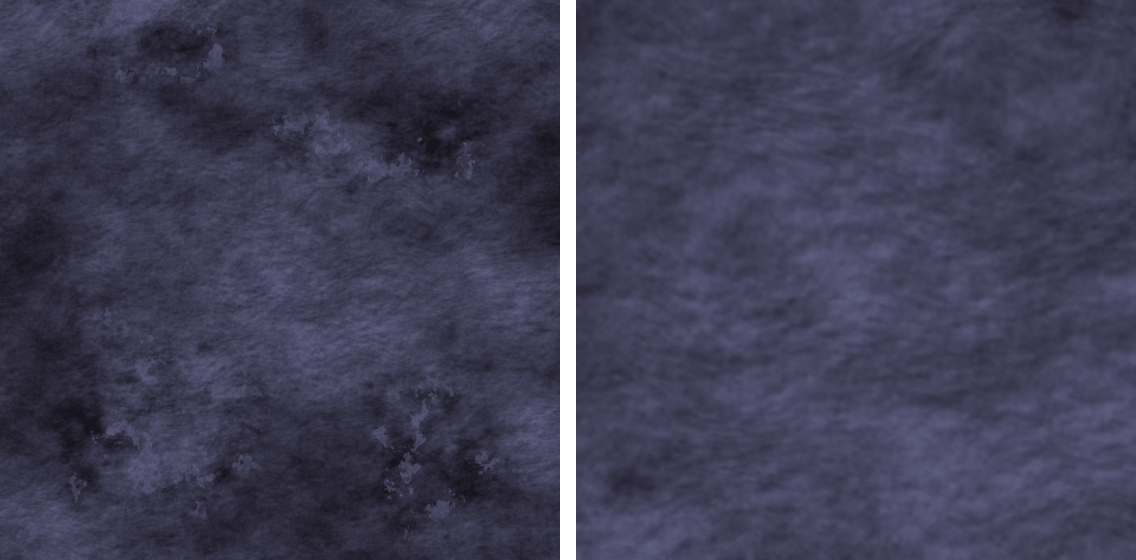
Left, the full canvas; right, a detail of the centre.
Write a three.js fragment shader that draws this texture.

```glsl
// Weathered slate-violet stone: smoky clouds, leathery relief and flaked lichen patches.
varying vec2 vUv;

const vec3 SHADOW_COLOR = vec3(0.13, 0.122, 0.172);
const vec3 PALE_COLOR = vec3(0.32, 0.318, 0.438);

float hash(vec2 cell) {
  return fract(sin(dot(cell, vec2(127.1, 311.7))) * 43758.5);
}

float valueNoise(vec2 p) {
  vec2 cell = floor(p);
  vec2 f = fract(p);
  vec2 s = f * f * (3.0 - 2.0 * f);
  float low = mix(hash(cell), hash(cell + vec2(1.0, 0.0)), s.x);
  float high = mix(hash(cell + vec2(0.0, 1.0)), hash(cell + 1.0), s.x);
  return mix(low, high, s.y);
}

// Layered noise, normalised to 0..1; gain sets the roughness.
float fbm(vec2 p, float gain) {
  mat2 turn = mat2(0.8, 0.6, -0.6, 0.8);
  float sum = 0.0;
  float total = 0.0;
  float amplitude = 1.0;
  for (int i = 0; i < 5; i++) {
    sum += amplitude * valueNoise(p);
    total += amplitude;
    amplitude *= gain;
    p = turn * p * 2.03 + vec2(17.3, 9.1);
  }
  return sum / total;
}

// Height difference along the light direction, lit from the upper left.
float emboss(vec2 p, vec2 scale, float reach) {
  vec2 towardLight = vec2(-0.5, 0.85) * reach;
  return fbm(p * scale, 0.45) - fbm((p + towardLight) * scale, 0.45);
}

// Broad smoky light and dark, drawn out sideways.
float smoke(vec2 p) {
  vec2 drift = vec2(fbm(p * 5.0 + 31.0, 0.5), fbm(p * 5.0 + 57.0, 0.5)) - 0.5;
  return fbm((p + 0.16 * drift) * vec2(4.2, 6.6) + 3.7, 0.48) - 0.5;
}

// Ragged flakes, broken by small dark cracks.
float flakes(vec2 p, float cluster) {
  float ragged = fbm(p * 23.0 + 71.0, 0.62);
  float body = smoothstep(0.575, 0.645, ragged - 0.08 * (1.0 - cluster));
  float cracks = smoothstep(0.62, 0.78, valueNoise(p * vec2(95.0, 80.0) + 13.0));
  return body * cluster * (1.0 - 0.65 * cracks);
}

void main() {
  vec2 p = vUv;
  float clouds = smoke(p);
  float pale = smoothstep(-0.15, 0.2, clouds);
  float cluster = smoothstep(0.6, 0.74, fbm(p * 5.5 + 83.0, 0.3));

  // Clouds and mottling, rougher around the lichen
  float tone = 0.47 + 1.8 * clouds - 0.12 * cluster;
  float mottle = fbm(p * vec2(30.0, 34.0) + 41.0, 0.65) - 0.5;
  tone += mottle * mix(0.65, 1.3, cluster);

  // Fine leathery wrinkles and broader dents
  vec2 bend = vec2(valueNoise(p * 14.0), valueNoise(p * 14.0 + 29.0)) * 0.03;
  float wrinkles = emboss(p + bend, vec2(65.0, 105.0), 0.004);
  float dents = emboss(p + bend, vec2(34.0, 42.0), 0.007);
  tone += wrinkles * mix(0.4, 0.75, pale) + dents * mix(0.15, 0.5, pale);

  // Grain and lichen
  float grain = valueNoise(p * 260.0) - 0.5;
  tone += 0.16 * grain;
  float lichen = flakes(p, cluster);
  tone = mix(tone, 1.0 + 0.5 * mottle + 0.3 * grain, 0.75 * lichen);

  vec3 color = mix(SHADOW_COLOR, PALE_COLOR, clamp(tone, -0.22, 1.35));
  gl_FragColor = vec4(color, 1.0);
}
```
